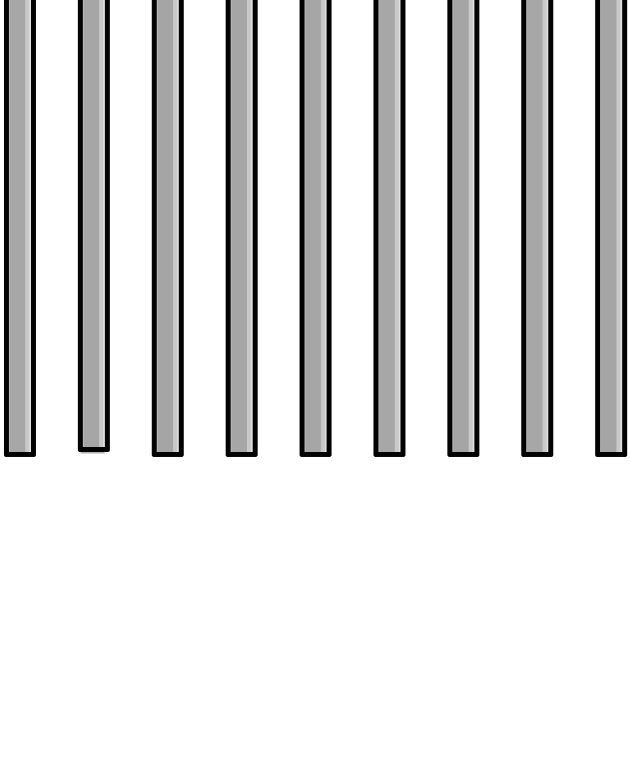
Give the GLSL for this pattern, as a WebGL 2 fragment shader.

```glsl
#version 300 es
precision highp float;

uniform vec2 u_resolution;
out vec4 fragColor;

float hash(float n) {
    n = fract(n * 0.1031 + 0.37);
    n *= n + 33.33;
    return fract(n * (n + n));
}

// Coverage of the region where the distance is negative
float fill(float distance, float pixel) {
    return clamp(0.5 - distance / pixel, 0.0, 1.0);
}

// Bar open at the top, with rounded lower corners
float barDistance(vec2 p, float halfWidth, float radius) {
    vec2 edge = vec2(abs(p.x) - halfWidth, -p.y) + radius;
    return length(max(edge, 0.0)) + min(max(edge.x, edge.y), 0.0) - radius;
}

void main() {
    vec2 p = gl_FragCoord.xy / u_resolution.x;
    float pixel = 1.0 / u_resolution.x;

    // Nine bars across
    float bar = clamp(floor((p.x - 0.0317) / 0.1173 + 0.5), 0.0, 8.0);
    float isShort = 1.0 - step(0.5, abs(bar - 1.0));
    vec2 local = p - vec2(0.0317 + bar * 0.1173, 0.4937 + 0.0079 * isShort);

    // Black outline
    vec3 color = vec3(1.0);
    color = mix(color, vec3(0.01), fill(barDistance(local, 0.0254, 0.0035), pixel));

    // Grey metal with a slight change of tone per bar
    vec3 metal = vec3(0.65 + 0.012 * (hash(bar) - 0.5));
    metal = mix(vec3(0.73), metal, fill(-0.0160 - local.x, pixel));

    // Pale strip and bright rim on the right
    metal = mix(metal, vec3(0.79), fill(0.0084 - local.x, pixel));
    metal = mix(metal, vec3(0.88), fill(0.0149 - local.x, pixel));
    color = mix(color, metal, fill(barDistance(local - vec2(0.0, 0.0079), 0.0175, 0.0005), pixel));

    // Faint residue under the short bar
    float residue = max(abs(local.x + 0.002) - 0.019, abs(local.y + 0.0012) - 0.0012);
    color = mix(color, vec3(0.62, 0.59, 0.61), 0.75 * isShort * fill(residue, pixel));

    fragColor = vec4(color, 1.0);
}
```
